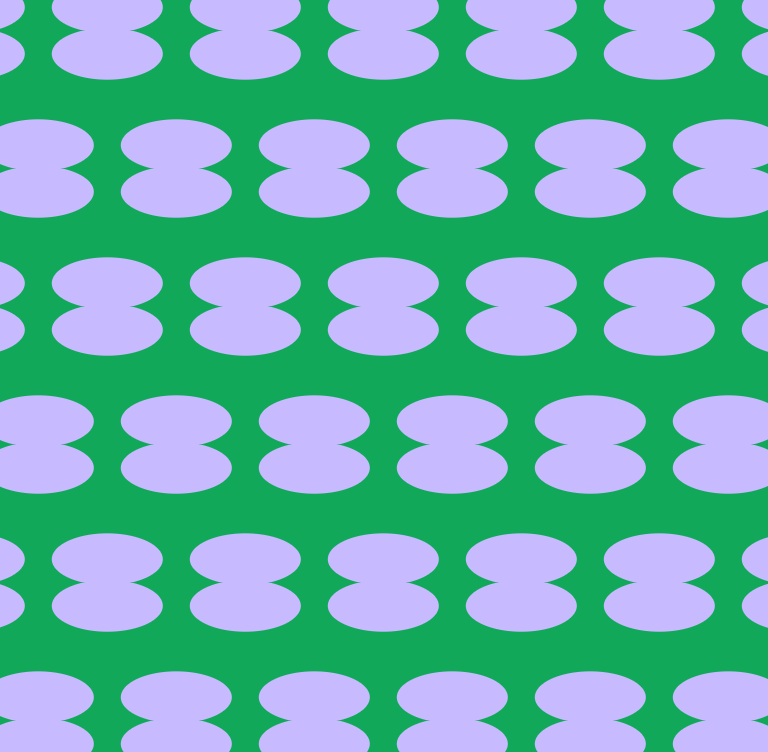
Reproduce this pattern procedurally as a Shadertoy shader.

```glsl
// Staggered rows of lilac paired ellipses on a flat green ground.

// Approximate signed distance to an axis-aligned ellipse.
float ellipseDistance(vec2 p, vec2 radii) {
    float k = length(p / radii);
    float slope = length(p / (radii * radii));
    return k * (k - 1.0) / max(slope, 1e-4);
}

void mainImage(out vec4 fragColor, in vec2 fragCoord) {
    // One unit is one repeat, both across and down.
    float repeatsAcross = 5.565;
    float pixel = repeatsAcross / iResolution.x;
    vec2 p = fragCoord * pixel - vec2(0.2775, 0.228);

    // Every second row shifts by half a repeat.
    float row = floor(p.y + 0.5);
    p.x -= 0.5 * mod(row, 2.0);
    vec2 cell = fract(p + 0.5) - 0.5;

    // Mirror one ellipse to form the overlapping pair.
    vec2 lobe = vec2(cell.x, abs(cell.y) - 0.1688);
    float d = ellipseDistance(lobe, vec2(0.4022, 0.1877));

    vec3 green = vec3(0.065, 0.663, 0.35);
    vec3 lilac = vec3(0.78, 0.73, 1.0);
    float coverage = clamp(0.5 - d / pixel, 0.0, 1.0);
    fragColor = vec4(mix(green, lilac, coverage), 1.0);
}
```
